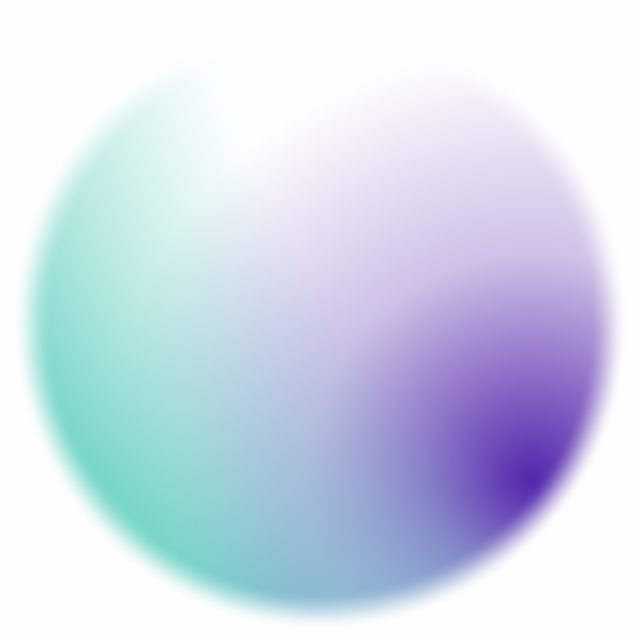
A three.js fragment shader for this background:

```glsl
// A soft-edged disc shaded from teal through white and lilac to deep violet, on white.
#define DISC_CENTER vec2(0.501, 0.496)
#define DISC_RADIUS 0.451
#define EDGE_BLUR 0.031
#define VIOLET_CENTER vec2(0.831, 0.252)
#define LILAC_REACH 0.35
#define VIOLET_REACH 0.68
#define TEAL_SLOPE vec2(-0.58, -0.52)
#define TEAL_BASE 0.08
#define TEAL_RIM 0.19

varying vec2 vUv;

const vec3 WHITE = vec3(0.998);
const vec3 DEEP_VIOLET = vec3(0.325, 0.155, 0.675);
const vec3 LILAC = vec3(0.81, 0.755, 0.904);
const vec3 TEAL = vec3(0.45, 0.832, 0.777);
const vec3 BLUE = vec3(0.45, 0.715, 0.797);

// Radial ramp: deep violet, then lilac, then white
vec3 violetRamp(float dist) {
  vec3 inner = mix(DEEP_VIOLET, LILAC, clamp(dist / LILAC_REACH, 0.0, 1.0));
  float fade = clamp((dist - LILAC_REACH) / (VIOLET_REACH - LILAC_REACH), 0.0, 1.0);
  return mix(inner, WHITE, fade);
}

// Teal strength: a diagonal slope that gains toward the rim
float tealAmount(vec2 p) {
  float slope = TEAL_BASE + dot(p, TEAL_SLOPE) + TEAL_RIM * dot(p, p);
  float softened = 0.5 * (slope + sqrt(slope * slope + 0.002));
  return clamp(softened, 0.0, 0.96);
}

void main() {
  vec2 fromCenter = vUv - DISC_CENTER;
  float violetDist = distance(vUv, VIOLET_CENTER);

  // Disc shading; the teal turns blue on its way to the violet
  float teal = tealAmount(fromCenter / DISC_RADIUS);
  teal *= smoothstep(0.0, 0.18, violetDist);
  vec3 coolTint = mix(TEAL, BLUE, smoothstep(0.26, 0.5, vUv.x));
  vec3 discColor = mix(violetRamp(violetDist), coolTint, teal);

  // Blurred rim over the white ground
  float rim = length(fromCenter) - DISC_RADIUS;
  float coverage = 1.0 - smoothstep(-EDGE_BLUR, EDGE_BLUR, rim);
  gl_FragColor = vec4(mix(WHITE, discColor, coverage), 1.0);
}
```
